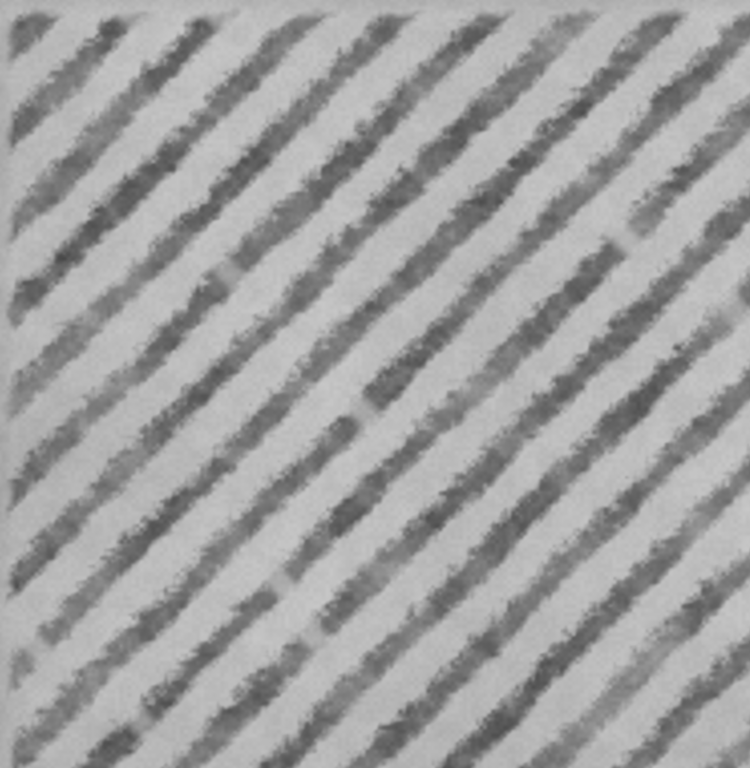
Reproduce this texture procedurally as a Shadertoy shader.

```glsl
#define PITCH 0.1165       // stripe spacing along either axis
#define OFFSET 0.0749      // first stripe, measured from the top left corner
#define HALF_WIDTH 0.0155  // half thickness across a stripe
#define WOBBLE 0.006       // sideways drift of a stripe
#define FRAY 0.012         // raggedness of the edges
#define GAP_CHANCE 0.15    // share of stripe sections holding a break
#define GAP_CELL 0.35      // length of a stripe section
#define PAPER 0.738
#define INK 0.445
#define GRAIN 0.035

float hash(vec2 p) {
    vec3 q = fract(vec3(p.xyx) * 0.1031);
    q += dot(q, q.yzx + 33.33);
    return fract((q.x + q.y) * q.z);
}

// Value noise centred on zero, from -0.5 to 0.5
float noise(vec2 p) {
    vec2 i = floor(p), f = fract(p);
    f = f * f * (3.0 - 2.0 * f);
    float low = mix(hash(i), hash(i + vec2(1, 0)), f.x);
    float high = mix(hash(i + vec2(0, 1)), hash(i + vec2(1, 1)), f.x);
    return mix(low, high, f.y) - 0.5;
}

// Strength of the ink where a stripe may be broken: 0 in a gap, 1 elsewhere
float unbroken(float along, float row) {
    float cell = floor(along / GAP_CELL);
    vec2 id = vec2(cell + 40.0, row + 9.0);
    float center = (cell + 0.25 + 0.5 * hash(id + 51.0)) * GAP_CELL;
    float gap = 1.0 - smoothstep(0.008, 0.034, abs(along - center));
    float depth = 0.5 + 0.4 * hash(id + 87.0);
    return 1.0 - gap * depth * step(hash(id), GAP_CHANCE);
}

void mainImage(out vec4 fragColor, in vec2 fragCoord) {
    vec2 p = fragCoord / iResolution.y;
    float pixel = 1.0 / iResolution.y;

    // Coordinates along and across the diagonal stripes
    float along = p.x + p.y;
    float phase = (p.x + 1.0 - p.y - OFFSET) / PITCH;
    float row = floor(phase + 0.5);
    float across = (phase - row) * PITCH * 0.7071;
    float lane = row * 17.0 + 60.0;
    across += WOBBLE * noise(vec2(along * 7.0, lane));

    // Grain at three scales
    float coarse = noise(p * 42.0 + 11.0);
    float medium = noise(p * vec2(75.0, 95.0) + 37.0);
    float fine = noise(p * 190.0 + 71.0);

    // Stripe body: frayed upper left edge, cleaner lower right edge
    float upper = 1.0 - smoothstep(-0.006, 0.006, across);
    float fray = FRAY * mix(0.5, 1.0, upper) * (medium + 0.5 * fine);
    float width = HALF_WIDTH + 0.006 * noise(vec2(along * 11.0, lane + 5.0));
    float soft = mix(0.0065, 0.0095, upper) + pixel;
    float ink = 1.0 - smoothstep(width - soft, width + soft, abs(across) + fray);
    ink *= unbroken(along, row);

    // Stripes stop short of the left and top borders
    vec2 border = vec2(p.x, 1.0 - p.y) + 0.010 * medium;
    ink *= smoothstep(0.004, 0.022, border.x) * smoothstep(0.009, 0.027, border.y);

    // Blotchy ink: long dark patches, shorter mottling and grain
    float blotch = noise(vec2(along * 9.0, lane + 3.0));
    float mottle = noise(vec2(along * 24.0, lane + 8.0));
    float inkTone = INK - 0.15 * blotch - 0.08 * mottle;
    inkTone += 0.07 * coarse + 0.09 * medium + 0.05 * fine;

    // Uneven paper, dimmer toward the left and bottom
    float paperTone = PAPER + 0.04 * noise(p * 5.0 + 3.0) + GRAIN * (coarse + fine);
    paperTone -= 0.03 * (1.0 - smoothstep(0.0, 0.25, min(p.x, p.y)));
    paperTone -= 0.04 * (1.0 - smoothstep(0.0, 0.02, min(p.x, 1.0 - p.y)));

    fragColor = vec4(vec3(mix(paperTone, inkTone, ink)), 1.0);
}
```
